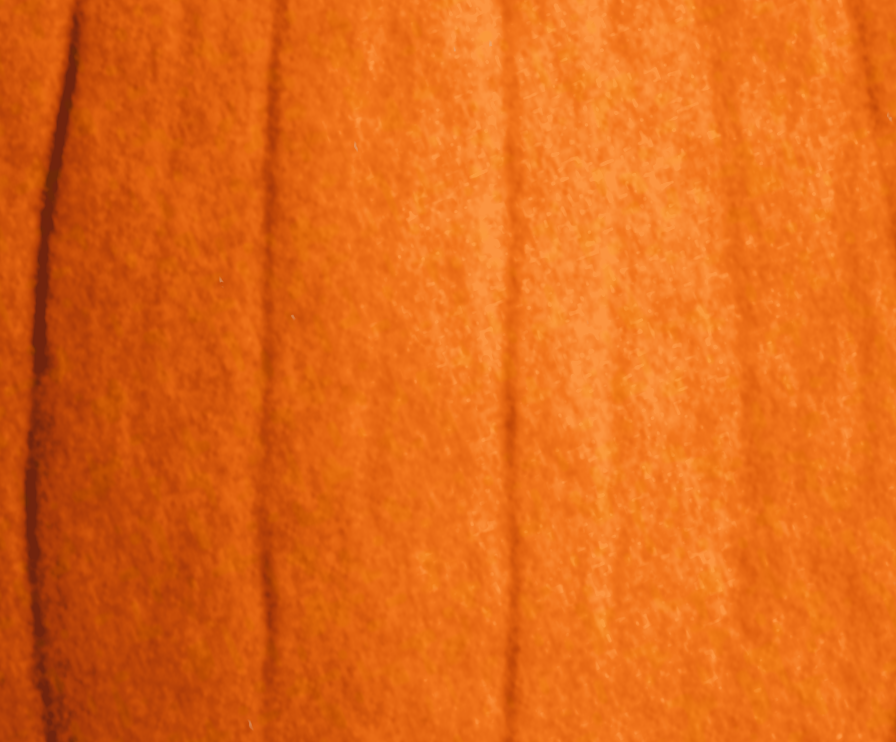
Reproduce this texture procedurally as a WebGL 2 fragment shader.

```glsl
#version 300 es
precision highp float;

uniform vec2 u_resolution;
out vec4 fragColor;

float hash(vec2 p) {
    vec3 q = fract(p.xyx * vec3(0.1031, 0.1030, 0.0973));
    q += dot(q, q.yzx + 33.33);
    return fract((q.x + q.y) * q.z);
}

float noise(vec2 p) {
    vec2 i = floor(p), f = fract(p);
    f = f * f * (3.0 - 2.0 * f);
    return mix(mix(hash(i), hash(i + vec2(1, 0)), f.x),
               mix(hash(i + vec2(0, 1)), hash(i + vec2(1, 1)), f.x), f.y);
}

float fbm(vec2 p) {
    float sum = 0.0, amp = 0.5;
    for (int i = 0; i < 4; i++) {
        sum += amp * noise(p);
        p = mat2(1.6, 1.2, -1.2, 1.6) * p + 7.3;
        amp *= 0.5;
    }
    return sum;
}

// Height of the skin: broad dents plus fine grain
float skinHeight(vec2 p) {
    return fbm(p * vec2(10.0, 7.0)) + 0.28 * fbm(p * vec2(50.0, 36.0) + 11.0);
}

// Six tones from deep crease to highlight
vec3 rindColor(float tone) {
    vec3 ramp[6] = vec3[6](vec3(0.45, 0.14, 0.05), vec3(0.66, 0.22, 0.03),
                           vec3(0.77, 0.29, 0.03), vec3(0.88, 0.38, 0.06),
                           vec3(0.95, 0.46, 0.11), vec3(0.99, 0.58, 0.25));
    tone = clamp(tone, 0.0, 4.999);
    int k = int(tone);
    return mix(ramp[k], ramp[k + 1], fract(tone));
}

// Groove with a lit left lip, a soft core and a shaded right bank
float grooveShade(float d, float depth, float rough, float blur) {
    float side = smoothstep(-blur, blur, d);
    float bank = 0.6 * exp(-abs(d) / 0.03) * side;
    float core = 0.85 * rough * exp(-pow((d - 0.003) / blur, 2.0));
    float lip = 0.26 * exp(-pow((d + 0.02) / 0.016, 2.0));
    return depth * (lip * (1.0 - side) - bank - core);
}

// Sparse pale scuffs, one candidate per cell
float scuffs(vec2 p) {
    vec2 q = p * 22.0, cell = floor(q);
    float seed = hash(cell + 5.0);
    vec2 d = fract(q) - 0.3 - 0.4 * vec2(hash(cell + 17.0), hash(cell + 41.0));
    d.x += 0.35 * d.y + 0.06 * (noise(q * 9.0) - 0.5);
    float mark = 1.0 - smoothstep(0.02, 0.07, length(d * vec2(1.0, 0.35)));
    return mark * step(0.975, seed) * smoothstep(0.3, 0.6, noise(q * 7.0));
}

void main() {
    vec2 uv = gl_FragCoord.xy / u_resolution;
    vec2 p = gl_FragCoord.xy / u_resolution.y;

    // Broad light: dim lower left, glow right of centre
    vec2 glow = (uv - vec2(0.64, 0.66)) * vec2(4.0, 2.2);
    float tone = 1.75 + 2.15 * smoothstep(-0.03, 0.66, uv.x);
    tone += 1.25 * (uv.y - 0.45) * (1.0 - uv.x);
    tone += 0.6 * exp(-dot(glow, glow));
    tone -= 0.5 * smoothstep(0.75, 1.1, uv.x) * (1.0 - 0.5 * uv.y);

    // Grooves: centre, bow, depth, blur
    vec4 grooves[5] = vec4[5](vec4(0.034, 0.12, 1.9, 0.009), vec4(0.293, 0.03, 1.15, 0.008),
                              vec4(0.569, -0.025, 1.05, 0.009), vec4(0.831, -0.105, 0.6, 0.016),
                              vec4(1.02, -0.18, 0.9, 0.011));
    float bow = (uv.y - 0.35) * (uv.y - 0.35);
    for (int i = 0; i < 5; i++) {
        vec4 g = grooves[i];
        float lane = float(i) * 13.0;
        float wobble = 0.016 * (fbm(vec2(lane, uv.y * 6.0)) - 0.47);
        float d = uv.x - g.x - g.y * bow + wobble;
        float rough = 0.2 + 1.4 * noise(vec2(lane + 4.0, uv.y * 9.0));
        tone += grooveShade(d, g.z, rough, g.w);

        // Faint crease along the middle of each rib
        float crease = d - 0.13 + 0.025 * (noise(vec2(lane + 8.0, uv.y * 6.0)) - 0.5);
        float fade = noise(vec2(lane + 2.0, uv.y * 5.0));
        tone += 0.5 * fade * (exp(-pow((crease + 0.018) / 0.016, 2.0))
                            - exp(-pow(crease / 0.014, 2.0)));
    }

    // Relief lit from the upper right
    float relief = skinHeight(p) - skinHeight(p + vec2(0.007, 0.006));
    tone += 4.2 * relief;
    tone += 0.8 * (fbm(p * vec2(28.0, 17.0) + 30.0) - 0.47);
    vec2 slant = vec2(p.x + 0.4 * p.y, p.y - 0.4 * p.x);
    tone += 0.75 * (noise(slant * vec2(155.0, 110.0)) - 0.5);

    // Glossy pores in the brightest zone
    float gloss = smoothstep(3.5, 4.5, tone);
    tone += 0.6 * gloss * smoothstep(0.65, 0.95, noise(slant * 130.0 + 60.0));

    vec3 color = rindColor(tone);

    // Yellow freckles, then scuffs
    float freckle = smoothstep(0.6, 0.9, noise(slant * vec2(55.0, 45.0) + 80.0));
    color += freckle * vec3(-0.005, 0.022, -0.02);
    color = mix(color, vec3(0.86, 0.68, 0.55), 0.5 * scuffs(p));
    fragColor = vec4(clamp(color, 0.0, 1.0), 1.0);
}
```
